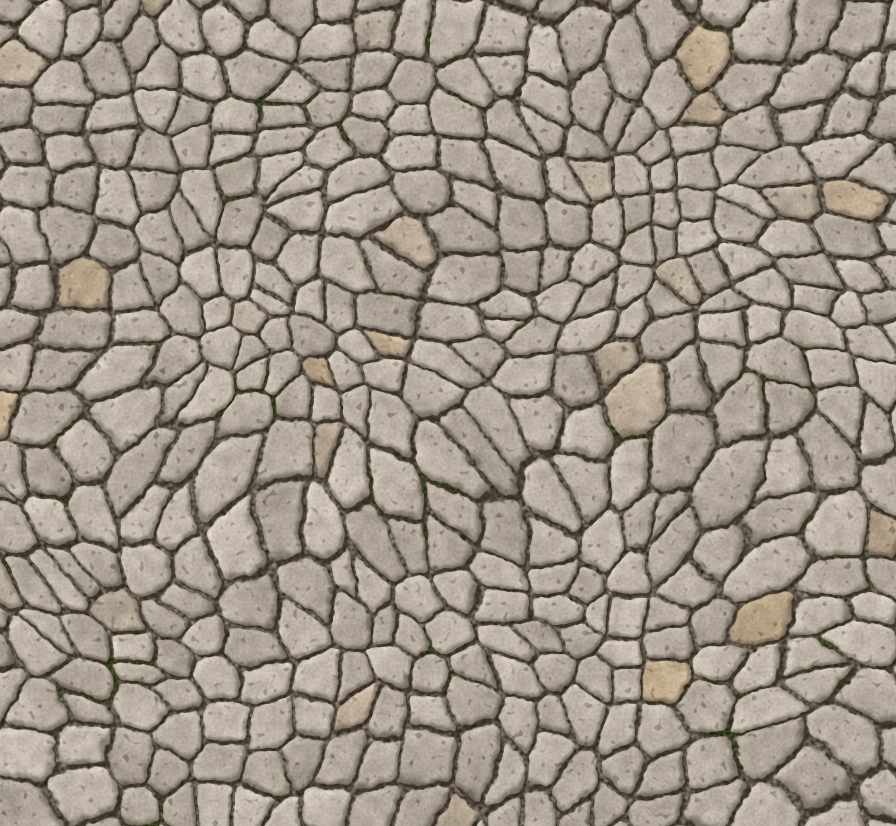
Write a WebGL 2 fragment shader that draws this texture.

```glsl
#version 300 es
precision highp float;
// Irregular limestone setts in gently curving rows, with dark gritty joints.
// A weighted Voronoi pattern on a warped grid gives rounded blocks; each is
// lit from the upper left, with worn rims, side faces, cast shadow and moss.

#define STONES_ACROSS 20.5
#define JITTER 0.37
#define SIZE_SPREAD 0.13
#define ROW_BEND 2.1
#define JOINT 0.046
#define ROUNDING 0.10
#define ROUGHNESS 0.05
#define SHADOW_REACH 0.10
#define MOSS_AMOUNT 0.75
#define DARK vec3(0.17, 0.135, 0.10)
#define LIGHT vec3(0.80, 0.76, 0.71)
#define TO_LIGHT vec2(-0.55, 0.835)

uniform vec2 u_resolution;
out vec4 fragColor;

struct Stone {
    float edge;    // distance inside the rim, negative in the joint
    vec2 normal;   // direction to the nearest rim
    vec2 offset;   // position relative to the centre
    vec2 id;
};

vec3 hash3(vec2 p) {
    vec3 q = fract(p.xyx * vec3(0.1031, 0.1030, 0.0973));
    q += dot(q, q.yxz + 33.33);
    return fract((q.xxy + q.yzz) * q.zyx);
}

float corner(vec2 cell, vec2 toPoint) {
    return dot(hash3(cell + 57.0).xy * 2.0 - 1.0, toPoint);
}

float gradientNoise(vec2 p) {
    vec2 i = floor(p), f = p - i;
    vec2 u = f * f * f * (f * (f * 6.0 - 15.0) + 10.0);
    vec2 e = vec2(1.0, 0.0);
    return mix(mix(corner(i, f), corner(i + e.xy, f - e.xy), u.x),
               mix(corner(i + e.yx, f - e.yx), corner(i + e.xx, f - e.xx), u.x), u.y);
}

vec2 noise2(vec2 p) {
    return vec2(gradientNoise(p), gradientNoise(p + vec2(41.3, 17.7)));
}

// Centre of the stone in a grid cell (xy) and its size weight (z)
vec3 site(vec2 cell) {
    vec3 h = hash3(cell);
    return vec3(cell + 0.5 + JITTER * (h.xy * 2.0 - 1.0), SIZE_SPREAD * h.z);
}

float smoothMin(float a, float b, float k) {
    float h = max(k - abs(a - b), 0.0) / k;
    return min(a, b) - 0.25 * h * h * k;
}

Stone stoneAt(vec2 p) {
    vec2 cell = floor(p), id = cell;
    float nearest = 1e3;
    for (int y = -1; y <= 1; y++)
    for (int x = -1; x <= 1; x++) {
        vec2 c = cell + vec2(x, y);
        vec3 s = site(c);
        float d = dot(s.xy - p, s.xy - p) - s.z;
        if (d < nearest) { nearest = d; id = c; }
    }
    vec2 centre = site(id).xy, normal = vec2(0.0);
    float edge = 1.0;
    for (int y = -2; y <= 2; y++)
    for (int x = -2; x <= 2; x++) {
        if (x == 0 && y == 0) continue;
        vec3 s = site(id + vec2(x, y));
        vec2 across = s.xy - centre;
        float gap = max(length(across), 0.01);
        float d = (dot(s.xy - p, s.xy - p) - s.z - nearest) / (2.0 * gap);
        edge = smoothMin(edge, d, ROUNDING);
        normal += across / gap * exp(-18.0 * d);
    }
    float inset = JOINT * (0.65 + 0.7 * hash3(id + 9.0).x);
    return Stone(edge - inset, normal / max(length(normal), 1e-5), p - centre, id);
}

void main() {
    vec2 p = gl_FragCoord.xy / u_resolution.x * STONES_ACROSS;
    float pixel = STONES_ACROSS / u_resolution.x;

    // Bend the rows, then roughen the outlines
    vec2 q = p + ROW_BEND * noise2(p * 0.17) + 40.0;
    q += ROUGHNESS * (2.0 * noise2(p * 2.3) + noise2(p * 6.5));
    Stone s = stoneAt(q);
    vec3 h = hash3(s.id + 23.0);

    // Top face: own tone, slight tilt, blotches, grain and pits
    float grain = gradientNoise(p * 13.0);
    float blotch = gradientNoise(p * 3.1 + h.xy * 20.0);
    float top = 0.87 + 0.15 * (h.x - 0.5) + 0.16 * blotch + 0.14 * grain;
    top += 0.22 * dot(s.offset, h.yz - 0.5);
    top -= 0.28 * smoothstep(0.22, 0.5, gradientNoise(p * 6.0 + 8.0) + 0.3 * blotch);

    // Worn rim: bright toward the light, a steep shaded side away from it
    float facing = dot(s.normal, TO_LIGHT);
    float side = mix(0.15, 0.05, smoothstep(-0.7, 0.5, facing));
    float rim = 1.0 - smoothstep(0.0, side, s.edge + 0.06 * blotch);
    top *= 1.0 - rim * mix(0.42, 0.10, smoothstep(-0.6, 0.6, facing));
    top += 0.09 * smoothstep(0.1, 0.9, facing) * (1.0 - smoothstep(0.04, 0.17, s.edge));
    vec3 stone = mix(DARK, LIGHT, top);
    stone *= mix(vec3(1.0), vec3(1.0, 0.94, 0.84), smoothstep(0.93, 1.0, h.y));

    // Joint: grit under the shadow cast by the stone on the light side
    float shadow = smoothstep(-0.03, 0.04, stoneAt(q + TO_LIGHT * SHADOW_REACH).edge);
    float grit = 0.32 + 0.55 * gradientNoise(p * 9.0 + 3.0) + 0.3 * grain;
    vec3 joint = mix(DARK, LIGHT, max(grit, 0.0) * mix(1.0, 0.35, shadow));
    float moss = gradientNoise(p * 0.45 + 12.0) + 0.5 * gradientNoise(p * 2.6);
    moss = MOSS_AMOUNT * smoothstep(0.18, 0.45, moss);
    joint = mix(joint, vec3(0.21, 0.25, 0.09) * (0.85 + 0.9 * grain), moss);

    float cover = smoothstep(-0.8 * pixel, 0.8 * pixel, s.edge);
    fragColor = vec4(clamp(mix(joint, stone, cover), 0.0, 1.0), 1.0);
}
```
